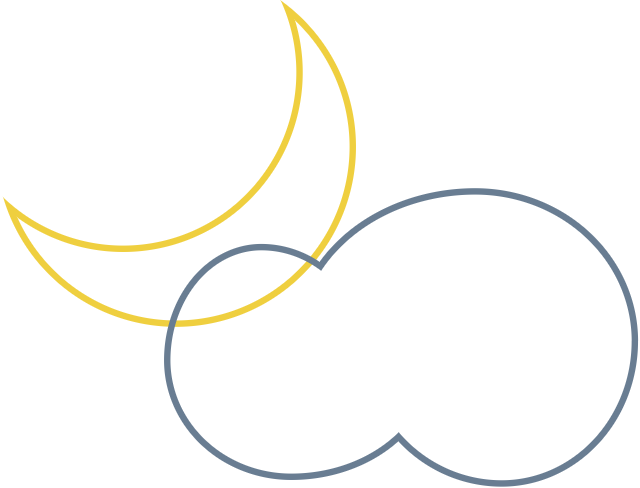
Give the GLSL for this background, as a WebGL 2 fragment shader.

```glsl
#version 300 es
precision highp float;
// Line drawing of a yellow crescent moon behind a slate cloud on white.
// The moon is one disc cut by another, the cloud a union of two lobes made
// of quarter ellipses; both are outlined along the zero of their distance.

#define HALF_STROKE 0.00656
#define PAPER vec3(1.0)
#define MOON_COLOR vec3(0.937, 0.812, 0.247)
#define CLOUD_COLOR vec3(0.412, 0.490, 0.573)
#define MOON_DISC vec3(0.3606, 0.6991, 0.3623)
#define MOON_CUT vec3(0.2523, 0.8517, 0.3615)
#define CLOUD_CORE vec3(0.7417, 0.2839, 0.125)

uniform vec2 u_resolution;
out vec4 fragColor;

// Circle given as center.xy and radius
float circleDistance(vec2 p, vec3 circle) {
    return length(p - circle.xy) - circle.z;
}

// First-order distance to an axis-aligned ellipse
float ellipseDistance(vec2 p, vec2 radii) {
    float k = length(p / radii);
    float slope = length(p / (radii * radii));
    return k * (k - 1.0) / max(slope, 1e-4);
}

// Rounded lobe; each half holds center x, left radius, right radius, height
float lobeDistance(vec2 p, float centerY, vec4 upper, vec4 lower) {
    vec4 side = p.y > centerY ? upper : lower;
    vec2 q = p - vec2(side.x, centerY);
    return ellipseDistance(q, vec2(q.x < 0.0 ? side.y : side.z, side.w));
}

float moonDistance(vec2 p) {
    return max(circleDistance(p, MOON_DISC), -circleDistance(p, MOON_CUT));
}

float cloudDistance(vec2 p) {
    float left = lobeDistance(p, 0.2617,
        vec4(0.5354, 0.1927, 0.2176, 0.2319),
        vec4(0.5968, 0.2541, 0.2916, 0.2387));
    float right = lobeDistance(p, 0.3009,
        vec4(0.9736, 0.3662, 0.3274, 0.3069),
        vec4(1.0281, 0.2856, 0.2728, 0.2916));
    // The core hides the seam where the lobes overlap
    return min(min(left, right), circleDistance(p, CLOUD_CORE));
}

// Smooth coverage of a line centered on the shape's edge
float outline(float d, float pixel) {
    return clamp(0.5 + (HALF_STROKE - abs(d)) / pixel, 0.0, 1.0);
}

void main() {
    // Canvas height is one unit
    vec2 p = gl_FragCoord.xy / u_resolution.y;
    float pixel = 1.0 / u_resolution.y;

    vec3 color = PAPER;
    color = mix(color, MOON_COLOR, outline(moonDistance(p), pixel));
    color = mix(color, CLOUD_COLOR, outline(cloudDistance(p), pixel));
    fragColor = vec4(color, 1.0);
}
```
